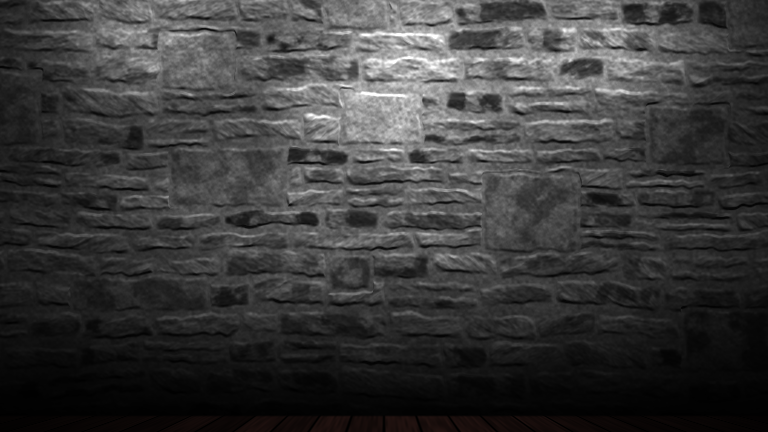
A WebGL 1 fragment shader for this background:

```glsl
precision highp float;
uniform vec2 u_resolution;

float hash(vec2 p) {
  vec3 q = fract(p.xyx * 0.1031);
  q += dot(q, q.yzx + 33.33);
  return fract((q.x + q.y) * q.z);
}

float noise(vec2 p) {
  vec2 i = floor(p), f = fract(p);
  f = f * f * (3.0 - 2.0 * f);
  return mix(mix(hash(i), hash(i + vec2(1, 0)), f.x),
             mix(hash(i + vec2(0, 1)), hash(i + vec2(1, 1)), f.x), f.y);
}

float fbm(vec2 p) {
  float sum = 0.0, amp = 0.53;
  for (int i = 0; i < 4; i++) {
    sum += amp * noise(p);
    p = mat2(1.6, 1.2, -1.2, 1.6) * p + 5.3;
    amp *= 0.5;
  }
  return sum;
}

// Distance inward from two edges, with a rounded corner
float roundCorner(vec2 e) {
  return e.x + e.y - length(e);
}

// A large stone that displaces the regular courses
void block(vec2 p, vec2 center, vec2 halfSize, inout float d, inout float id) {
  float e = roundCorner(halfSize + 0.005 - abs(p - center));
  if (e > 0.0) {
    d = e;
    id = 1.0 + hash(center * 91.0);
  } else {
    d = min(d, -e);
  }
}

// Returns relief height, stone coverage and stone id
vec3 wall(vec2 p) {
  vec2 rough = vec2(noise(p * 19.0), noise(p * 19.0 + 40.0)) - 0.5;
  rough += 0.7 * (vec2(noise(p * 57.0), noise(p * 57.0 + 17.0)) - 0.5);
  vec2 q = p + 0.009 * rough;

  // Courses counted from the top, thinner across the middle
  float t = 1.0 - q.y;
  float y = 14.6 * t + 6.2 * clamp(t - 0.336, 0.0, 0.243) + 0.5 * noise(q * vec2(3.0, 2.0)) - 0.25;
  float row = floor(y), fy = fract(y);
  float x = q.x * (4.5 + 1.7 * hash(vec2(row, 3.0))) + 9.0 * hash(vec2(row, 8.0));
  float col = floor(x);
  if (x < col + 0.7 * hash(vec2(col, row))) col -= 1.0;
  float left = col + 0.7 * hash(vec2(col, row));
  float right = col + 1.0 + 0.7 * hash(vec2(col + 1.0, row));
  float id = hash(vec2(col + 31.0, row + 7.0));

  // Some stones split into two layers; each one is tilted and inset
  float layers = id > 0.88 ? 2.0 : 1.0;
  id = fract(id * 7.3 + 0.37 * floor(fy * layers));
  fy = fract(fy * layers);
  float tilt = (fract(id * 13.7) - 0.5) * 0.3 * (x - 0.5 * (left + right));
  float low = fy + tilt - 0.16 * fract(id * 5.1);
  float high = 1.0 - fy - tilt - 0.16 * fract(id * 9.3);
  float d = roundCorner(vec2(min(x - left, right - x) / 5.4, min(low, high) / (16.0 * layers)));

  block(q, vec2(0.885, 0.729), vec2(0.088, 0.058), d, id);
  block(q, vec2(0.527, 0.592), vec2(0.130, 0.066), d, id);
  block(q, vec2(1.229, 0.509), vec2(0.106, 0.086), d, id);
  block(q, vec2(1.592, 0.688), vec2(0.088, 0.065), d, id);
  block(q, vec2(0.457, 0.859), vec2(0.081, 0.062), d, id);
  block(q, vec2(0.035, 0.752), vec2(0.054, 0.084), d, id);
  block(q, vec2(1.685, 0.213), vec2(0.098, 0.070), d, id);
  block(q, vec2(0.808, 0.373), vec2(0.046, 0.041), d, id);
  block(q, vec2(1.745, 0.955), vec2(0.053, 0.058), d, id);
  block(q, vec2(0.329, 0.322), vec2(0.154, 0.036), d, id);
  block(q, vec2(0.826, 0.975), vec2(0.070, 0.040), d, id);

  // Flat mottled faces on large stones, slanted broken ridges on the rest
  float stone = smoothstep(0.002, 0.010, d);
  vec2 s = p + id * 17.0;
  s.y += (fract(id * 3.7) - 0.4) * s.x;
  float ridge = abs(2.0 * fbm(s * vec2(9.0, 20.0)) - 1.0);
  float face = id > 1.0 ? 0.55 * fbm(p * 38.0) : 0.75 * fbm(s * vec2(22.0, 38.0)) - 0.75 * ridge;
  float edge = id > 1.0 ? 0.14 : 0.30;
  float mortar = 0.35 * fbm(p * 45.0);
  return vec3(mix(mortar, edge + face, stone), stone, id);
}

float spot(vec2 p, vec2 center, vec2 radius) {
  vec2 q = (p - center) / radius;
  return exp(-dot(q, q));
}

void main() {
  vec2 p = gl_FragCoord.xy / u_resolution.y;
  float mid = 0.5 * u_resolution.x / u_resolution.y;
  float dx = p.x - mid;

  // Broad wash and three overhead lamps
  float light = 0.40 * exp(-dx * dx / 0.75) * smoothstep(-0.01, 0.52, p.y);
  light += 0.28 * spot(p, vec2(mid - 0.56, 0.94), vec2(0.18, 0.16));
  light += 0.42 * spot(p, vec2(mid + 0.03, 0.82), vec2(0.20, 0.18));
  light += 0.34 * spot(p, vec2(mid + 0.51, 0.90), vec2(0.22, 0.15));

  // Relief lit from above, with stains gathered on some stones
  vec3 w = wall(p);
  float slope = w.x - wall(p + vec2(0.001, 0.005)).x;
  float stain = smoothstep(0.36, 0.60, fbm(p * 24.0 + w.z * 29.0));
  float dirt = fract(w.z * 5.7);
  float tone = (0.98 - 0.26 * dirt) * mix(1.0 - 0.65 * dirt, 1.05, stain);
  float albedo = mix(0.90, tone, w.y) * (0.86 + 0.28 * noise(p * 150.0));
  albedo *= 0.75 + 0.5 * fbm(p * 7.0);
  vec3 color = vec3(light * albedo * clamp(1.0 + 2.0 * slope, 0.15, 1.7));

  // Floorboards receding towards the wall
  float board = dx / (0.25 - min(p.y, 0.1)) / 0.35;
  float seam = smoothstep(0.0, 0.07, min(fract(board), 1.0 - fract(board)));
  float wood = (0.6 + 0.5 * hash(vec2(floor(board), 2.0))) * (0.7 + 0.6 * noise(vec2(board * 14.0, p.y * 50.0)));
  vec3 planks = vec3(0.10, 0.055, 0.048) * wood * seam * exp(-dx * dx / 0.45);
  color = mix(planks, color, smoothstep(0.034, 0.040, p.y));

  gl_FragColor = vec4(color, 1.0);
}
```
